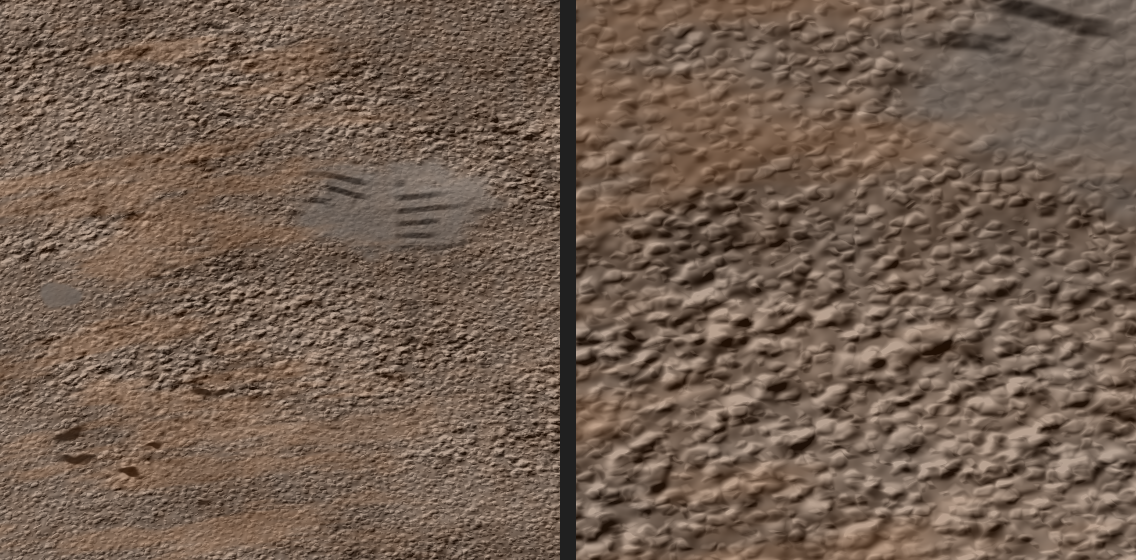
Left: the whole. Right: its middle third, enlarged.
Write a Shadertoy shader that draws this texture.

```glsl
#define BASE_TONE 0.44
#define SLOPE 0.22
#define COARSE_SCALE 48.0
#define FINE_SCALE 92.0
#define GRAIN_SCALE 125.0
#define COARSE_GAIN 0.50
#define FINE_GAIN 0.36
#define GRAIN_GAIN 0.20
#define LIGHT_DIR vec2(-0.17, 0.30)
#define SLAB_CENTER vec2(0.705, 0.63)
#define SLAB_SIZE vec2(0.175, 0.085)
#define BOULDERS 7

float hash(vec2 p) {
    return fract(sin(dot(p, vec2(127.1, 311.7))) * 43758.5453);
}

float noise(vec2 p) {
    vec2 i = floor(p), f = fract(p);
    f = f * f * (3.0 - 2.0 * f);
    return mix(mix(hash(i), hash(i + vec2(1, 0)), f.x),
               mix(hash(i + vec2(0, 1)), hash(i + vec2(1, 1)), f.x), f.y);
}

float fbm(vec2 p) {
    float sum = 0.0, amp = 0.55;
    for (int i = 0; i < 4; i++) {
        sum += amp * noise(p);
        p = p * 2.07 + 17.3;
        amp *= 0.5;
    }
    return sum;
}

// Height of scattered, tilted stones, one per cell
float stones(vec2 p) {
    vec2 cell = floor(p);
    float height = 0.0;
    for (int y = -1; y <= 1; y++)
    for (int x = -1; x <= 1; x++) {
        vec2 id = cell + vec2(x, y);
        vec2 d = p - id - vec2(hash(id), hash(id + 37.0));
        float size = mix(0.22, 0.72, hash(id + 71.0));
        float tilt = (hash(id + 13.0) - 0.4) * 1.4;
        d = vec2(d.x + tilt * d.y, d.y - 0.5 * tilt * d.x);
        float r = mix(length(d), max(abs(d.x), abs(d.y)), 0.45) / size;
        height = max(height, size * (1.0 - smoothstep(0.3, 1.0, r)));
    }
    return height;
}

// Lit side positive, shaded side negative
float stoneRelief(vec2 p) {
    p += 0.45 * (vec2(noise(p * 1.7), noise(p * 1.7 + 51.0)) - 0.5);
    return stones(p) - stones(p + LIGHT_DIR);
}

float grainRelief(vec2 p) {
    return noise(p) - noise(p + 2.0 * LIGHT_DIR);
}

// Shadow in x, lit crest in y
vec2 boulder(vec2 p, float id) {
    vec2 center = vec2(0.03 + 0.48 * hash(vec2(id, 3.0)), 0.06 + 0.47 * hash(vec2(id, 9.0)));
    vec2 size = vec2(0.030, 0.009) * mix(0.6, 1.3, hash(vec2(id, 5.0)));
    vec2 d = p - center;
    d.y += (hash(vec2(id, 7.0)) - 0.6) * 0.7 * d.x;
    d += 0.012 * (vec2(noise(p * 60.0), noise(p * 60.0 + 9.0)) - 0.5);
    float shadow = 1.0 - smoothstep(0.5, 1.1, length(d / size));
    float crest = 1.0 - smoothstep(0.4, 1.1, length((d - vec2(-0.002, 0.010)) / (size * vec2(0.9, 0.6))));
    return vec2(shadow, crest * (1.0 - shadow));
}

void mainImage(out vec4 fragColor, in vec2 fragCoord) {
    vec2 uv = fragCoord / iResolution.y;
    vec2 ground = vec2(uv.x, uv.y - SLOPE * uv.x * (1.0 - 0.5 * uv.x));

    // Rubble zones, sand streaks and broad shading
    float upperField = exp(-pow((uv.y - 0.86) / 0.10, 2.0));
    float lowerField = exp(-pow((ground.y - 0.33) / 0.09, 2.0));
    float leftness = 1.0 - smoothstep(0.45, 0.95, uv.x);
    float rubble = fbm(ground * vec2(5.0, 11.0) + 4.0);
    rubble = smoothstep(0.35, 0.85, rubble + 0.25 * (upperField + lowerField) * (0.4 + 0.6 * leftness));
    float sand = smoothstep(0.55, 0.75, fbm(ground * vec2(4.0, 20.0) + 31.0) + 0.06 * leftness);
    sand *= 0.25 + 0.75 * leftness;
    float broad = fbm(uv * vec2(5.0, 9.0) + 60.0) - 0.5;

    // Layered slab with broken horizontal gaps
    vec2 slabPos = (uv - SLAB_CENTER) / SLAB_SIZE;
    float slabEdge = pow(dot(pow(abs(slabPos), vec2(3.0)), vec2(1.0)), 1.0 / 3.0);
    float slab = 1.0 - smoothstep(0.65, 1.1, slabEdge + 0.7 * (fbm(uv * vec2(18.0, 30.0)) - 0.5));
    float layers = uv.y * 43.0 + 0.35 * cos(slabPos.x * 3.0) + 0.5 * noise(uv * vec2(22.0, 8.0));
    float gap = 1.0 - smoothstep(0.12, 0.30, abs(fract(layers) - 0.5));
    float broken = smoothstep(0.30, 0.62, noise(vec2(uv.x * 16.0, floor(layers) * 5.3)));
    float plainColumn = 1.0 - smoothstep(0.02, 0.04, abs(uv.x - 0.68));
    gap *= broken * (1.0 - 0.85 * plainColumn);

    // Smooth bare patch
    float bare = length((uv - vec2(0.105, 0.475)) / vec2(0.042, 0.024));
    bare = 1.0 - smoothstep(0.75, 1.1, bare + 0.5 * (noise(uv * 45.0) - 0.5));

    // Stones and grain
    vec2 squash = vec2(1.0, 1.55);
    float relief = COARSE_GAIN * rubble * stoneRelief(ground * squash * COARSE_SCALE);
    relief += FINE_GAIN * stoneRelief(ground * squash * FINE_SCALE + 19.0);
    relief += GRAIN_GAIN * grainRelief(ground * vec2(1.0, 1.25) * GRAIN_SCALE);
    relief *= (1.0 - 0.40 * sand) * (1.0 - 0.70 * slab) * (1.0 - 0.85 * bare);

    // Dark crevices
    float crack = 0.65 * noise(ground * vec2(22.0, 62.0)) + 0.35 * noise(ground * vec2(60.0, 130.0) + 8.0);
    crack = smoothstep(0.66, 0.86, crack) * (0.25 + 0.75 * rubble) * (1.0 - slab) * (1.0 - bare);

    float tone = BASE_TONE + relief + 0.20 * broad + 0.045 * sand - 0.20 * crack;
    tone += slab * (0.035 - 0.21 * gap);
    for (int i = 0; i < BOULDERS; i++) {
        vec2 rock = boulder(uv, float(i) + 1.0);
        tone = mix(tone, 0.17, 0.85 * rock.x);
        tone += 0.09 * rock.y;
    }
    tone = clamp(tone, 0.12, 0.72);

    // Brown ramp, warmer on sand and greyer on bare rock
    vec3 color = tone * vec3(1.0, 0.953, 0.91) - vec3(0.0, 0.050, 0.083);
    float warmth = sand + 0.5 * (noise(uv * 38.0) - 0.5) - 0.8 * max(slab, bare);
    color += warmth * vec3(0.022, -0.008, -0.030);
    fragColor = vec4(color, 1.0);
}
```
